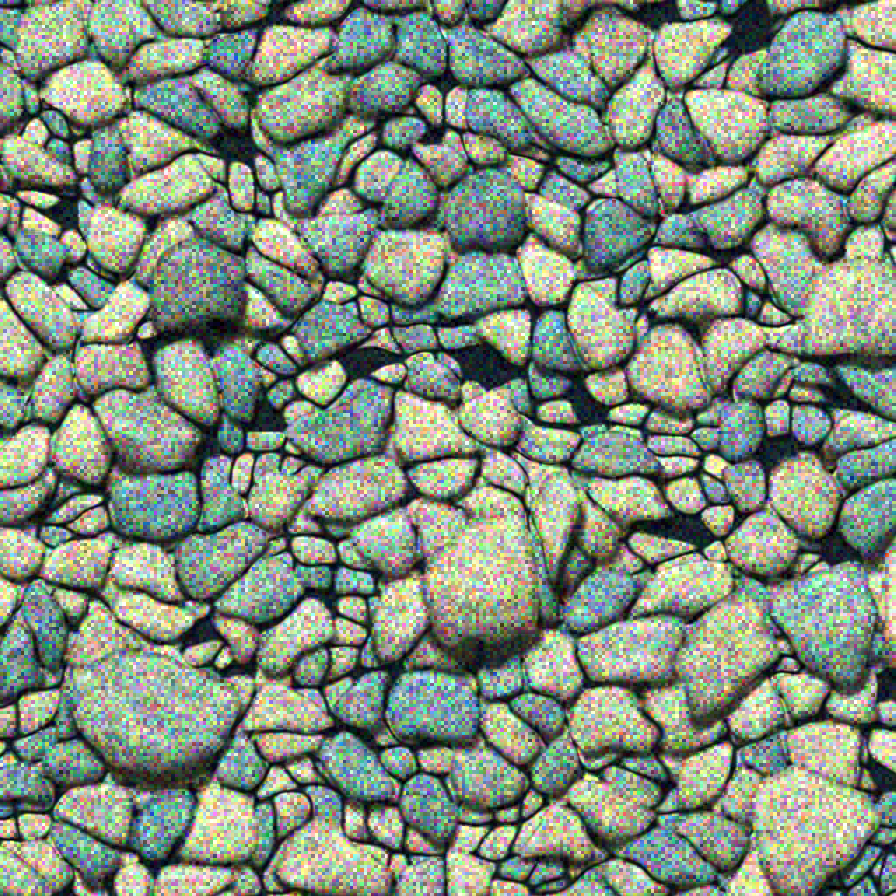
Write a Shadertoy shader that draws this texture.

```glsl
const vec3 GAP_COLOR  = vec3(0.09, 0.14, 0.17);
const vec3 COOL_STONE = vec3(0.46, 0.62, 0.61);
const vec3 WARM_STONE = vec3(0.79, 0.80, 0.66);
const float GRAINS = 256.0;

struct Stone {
    float edge;   // distance to the border, in cells
    vec2 offset;  // position relative to the stone centre
    vec3 traits;  // random values of this stone
};

vec3 hash3(vec2 p) {
    vec3 q = fract(p.xyx * vec3(0.1031, 0.1030, 0.0973));
    q += dot(q, q.yxz + 33.33);
    return fract((q.xxy + q.yzz) * q.zyx);
}

float valueNoise(vec2 p) {
    vec2 cell = floor(p), f = fract(p);
    f = f * f * (3.0 - 2.0 * f);
    float low  = mix(hash3(cell).x, hash3(cell + vec2(1, 0)).x, f.x);
    float high = mix(hash3(cell + vec2(0, 1)).x, hash3(cell + vec2(1, 1)).x, f.x);
    return mix(low, high, f.y);
}

// xy: centre of the stone relative to p, z: size weight
vec3 stoneSite(vec2 cell, vec2 p, float seed) {
    vec3 h = hash3(cell + seed);
    return vec3(cell + 0.5 + 0.85 * (h.xy - 0.5) - p, 0.22 * h.z);
}

// Weighted Voronoi cell with softly rounded corners
Stone findStone(vec2 p, float seed, float sharpness) {
    vec2 base = floor(p), owner = base;
    vec3 nearest = vec3(0.0);
    float best = 1e5;
    for (int y = -2; y <= 2; y++)
    for (int x = -2; x <= 2; x++) {
        vec2 cell = base + vec2(x, y);
        vec3 site = stoneSite(cell, p, seed);
        float power = dot(site.xy, site.xy) - site.z;
        if (power < best) { best = power; nearest = site; owner = cell; }
    }
    float sum = 0.0;
    for (int y = -2; y <= 2; y++)
    for (int x = -2; x <= 2; x++) {
        vec2 cell = base + vec2(x, y);
        if (cell == owner) continue;
        vec3 site = stoneSite(cell, p, seed);
        float power = dot(site.xy, site.xy) - site.z;
        float border = 0.5 * (power - best) / max(length(site.xy - nearest.xy), 0.05);
        sum += exp(-sharpness * border);
    }
    return Stone(-log(sum) / sharpness, -nearest.xy, hash3(owner + seed + 71.0));
}

float coverage(Stone s, float keep, float gap, float blur) {
    return step(s.traits.x, keep) * smoothstep(gap - blur, gap + blur, s.edge);
}

vec3 shadeStone(Stone s, float gap, float mottle) {
    float inside = max(s.edge - gap, 0.0);
    float facing = dot(normalize(s.offset + 1e-4), normalize(vec2(-0.2, 1.0)));
    float slope = 1.0 - smoothstep(0.0, 0.32, inside);
    float light = 1.0 + slope * (0.12 * facing - 0.30 * max(-facing, 0.0));
    light *= mix(0.68, 1.0, smoothstep(0.0, 0.09, inside));
    light *= 0.92 + 0.16 * s.traits.z + 0.24 * (mottle - 0.5);
    float warmth = smoothstep(0.0, 0.75, s.traits.y + 0.25 * (mottle - 0.5));
    return mix(COOL_STONE, WARM_STONE, warmth) * light;
}

// Casts the shadow of one size of stones, then lays them on top
vec3 layStones(vec3 ground, vec2 p, float scale, float seed, float keep, float gap, float drop) {
    float blur = 0.0022 * scale;
    Stone caster = findStone((p + vec2(-0.2, 1.0) * drop) * scale, seed, 13.0);
    Stone stone = findStone(p * scale, seed, 13.0);
    ground *= 1.0 - 0.72 * coverage(caster, keep, gap, 2.0 * blur);
    float mottle = 0.6 * valueNoise(p * 45.0 + seed) + 0.4 * valueNoise(p * 110.0 + seed);
    return mix(ground, shadeStone(stone, gap, mottle), coverage(stone, keep, gap, blur));
}

// Coloured grain, stronger on bright surfaces
vec3 addGrain(vec3 color, vec2 uv) {
    vec2 cell = floor(uv * GRAINS);
    vec3 noise = hash3(cell + 17.0) + hash3(cell + 419.0) - 1.0;
    float strength = mix(0.14, 0.40, smoothstep(0.1, 0.6, color.g));
    return color + strength * noise;
}

void mainImage(out vec4 fragColor, in vec2 fragCoord) {
    vec2 uv = fragCoord / iResolution.y;

    // Uneven outlines and slightly flattened stones
    vec2 bend = vec2(valueNoise(uv * 9.0), valueNoise(uv * 9.0 + 40.0)) - 0.5;
    vec2 chips = vec2(valueNoise(uv * 38.0 + 9.0), valueNoise(uv * 38.0 + 63.0)) - 0.5;
    vec2 p = (uv + 0.055 * bend + 0.011 * chips) * vec2(0.92, 1.1);

    // Small stones at the bottom, large ones on top
    vec3 color = GAP_COLOR;
    color = layStones(color, p, 27.0, 5.0, 0.88, 0.035, 0.006);
    color = layStones(color, p, 15.0, 131.0, 0.82, 0.030, 0.010);
    color = layStones(color, p, 7.5, 257.0, 0.20, 0.045, 0.016);
    color = max(color, 0.55 * GAP_COLOR);

    fragColor = vec4(clamp(addGrain(color, uv), 0.0, 1.0), 1.0);
}
```
